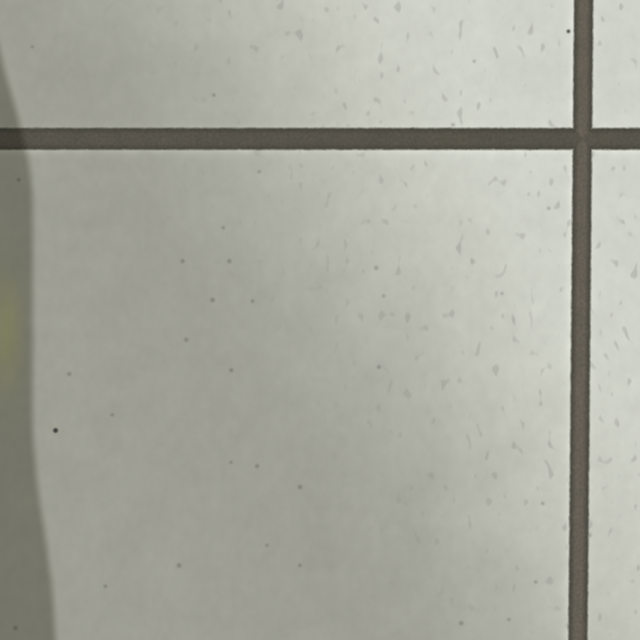
Write a Shadertoy shader that draws this texture.

```glsl
// Pale square floor tiles with dark recessed grout, seen close up.
// A repeating joint distance gives the grout; gradient noise adds stains and
// rough edges, hashed cells add specks, and a soft shadow falls on the left.

#define TILE_PITCH 0.96
#define JOINT_ORIGIN vec2(0.903, 0.783)
#define JOINT_HALF_WIDTH vec2(0.0150, 0.0170)
#define JOINT_LEAN 0.009
#define EDGE_ROUGHNESS 0.0016
#define TILE_DIM vec3(0.620, 0.622, 0.580)
#define TILE_BRIGHT vec3(0.815, 0.825, 0.785)
#define GROUT_DARK vec3(0.285, 0.280, 0.245)
#define GROUT_WORN vec3(0.415, 0.390, 0.350)
#define SHADOW_TINT vec3(0.74, 0.74, 0.71)
#define STAIN_STRENGTH 0.055
#define SPECK_CHANCE 0.16

vec2 hash2(vec2 p) {
    vec3 q = fract(p.xyx * vec3(0.1031, 0.1030, 0.0973));
    q += dot(q, q.yzx + 33.33);
    return fract((q.xx + q.yz) * q.zy);
}

float cornerSlope(vec2 cell, vec2 offset) {
    return dot(hash2(cell) * 2.0 - 1.0, offset);
}

// Gradient noise, roughly -0.7 to 0.7
float gradientNoise(vec2 p) {
    vec2 i = floor(p), f = fract(p), e = vec2(0.0, 1.0);
    vec2 u = f * f * f * (f * (f * 6.0 - 15.0) + 10.0);
    float low = mix(cornerSlope(i, f), cornerSlope(i + e.yx, f - e.yx), u.x);
    float high = mix(cornerSlope(i + e.xy, f - e.xy), cornerSlope(i + e.yy, f - e.yy), u.x);
    return mix(low, high, u.y);
}

float fbm(vec2 p) {
    float sum = 0.0, weight = 0.5;
    for (int k = 0; k < 4; k++) {
        sum += weight * gradientNoise(p);
        p = p * 2.03 + 17.3;
        weight *= 0.55;
    }
    return sum;
}

// At most one round speck per cell, sized in canvas units
float specks(vec2 p, float cells, float chance, float radius, float blur) {
    vec2 cell = floor(p * cells) + 41.0;
    vec2 centre = 0.2 + 0.6 * hash2(cell);
    vec2 traits = hash2(cell + 73.0);
    float r = radius * mix(0.6, 1.2, traits.y);
    float d = length((fract(p * cells) - centre) / cells) - r;
    return step(traits.x, chance) * (1.0 - smoothstep(-blur, blur, d));
}

vec3 tileColor(vec2 p, vec2 tileId) {
    // Light rises toward the upper right
    float light = smoothstep(0.55, 1.25, p.x + 0.55 * p.y + 0.12 * fbm(p * 4.0));
    vec3 color = mix(TILE_DIM, TILE_BRIGHT, light);

    // Cloudy stains, differing from tile to tile
    vec2 s = p + tileId * 7.31;
    color *= 1.0 + STAIN_STRENGTH * (fbm(s * 13.0) + 0.8 * fbm(s * vec2(60.0, 45.0)));

    // Faint scuffs, mostly near the lit side
    float scuff = smoothstep(0.24, 0.5, gradientNoise(s * vec2(72.0, 48.0)));
    color *= 1.0 - 0.10 * scuff * smoothstep(0.5, 1.1, p.x + 0.5 * p.y);
    return color;
}

vec3 groutColor(vec2 p, vec2 jointDist) {
    // Vertical joints are browner and worn along their middle
    float vertical = smoothstep(-0.004, 0.004, jointDist.y - jointDist.x);
    float middle = smoothstep(0.0, 0.011, -min(jointDist.x, jointDist.y));
    float wear = middle * mix(0.45, 0.85, vertical) + 0.25 * fbm(p * 35.0);
    return mix(GROUT_DARK, GROUT_WORN, clamp(wear, 0.0, 1.0))
         * (1.0 + 0.10 * gradientNoise(p * 190.0));
}

void mainImage(out vec4 fragColor, in vec2 fragCoord) {
    vec2 uv = fragCoord / iResolution.y;
    float pixel = 1.0 / iResolution.y;

    // Signed offset and distance to the nearest joint on each axis
    vec2 grid = (uv - JOINT_ORIGIN - vec2(JOINT_LEAN * uv.y, 0.0)) / TILE_PITCH;
    vec2 offset = (fract(grid + 0.5) - 0.5) * TILE_PITCH;
    vec2 jointDist = abs(offset) - JOINT_HALF_WIDTH;
    jointDist += EDGE_ROUGHNESS * (fbm(uv * 55.0) + 0.4 * gradientNoise(uv * 170.0));
    float edge = min(jointDist.x, jointDist.y);

    vec3 tile = tileColor(uv, floor(grid));

    // Pale rims, strongest below and left of the joints
    vec2 rim = exp(-max(jointDist, 0.0) / 0.005) * mix(vec2(0.04), vec2(0.11), step(offset, vec2(0.0)));
    tile += max(rim.x, rim.y) * (0.8 + 0.6 * gradientNoise(uv * 45.0));

    // Small dark pits and fainter dots
    tile *= 1.0 - 0.62 * specks(uv, 5.0, SPECK_CHANCE, 0.0035, 0.0012 + pixel);
    tile *= 1.0 - 0.20 * specks(uv + 0.37, 16.0, SPECK_CHANCE, 0.0026, 0.002 + pixel);

    float tileMask = smoothstep(-0.0012 - pixel, 0.0012 + pixel, edge);
    vec3 color = mix(groutColor(uv, jointDist), tile, tileMask);

    // Curved shadow down the left side, with a faint yellow patch
    float shadowEdge = 0.087 - 0.035 * smoothstep(0.0, 0.35, uv.y)
                     - 0.065 * smoothstep(0.68, 1.02, uv.y);
    float shadow = 1.0 - smoothstep(-0.010, 0.008, uv.x - shadowEdge);
    color *= mix(vec3(1.0), SHADOW_TINT, shadow);
    float patchGlow = exp(-dot((uv - vec2(0.01, 0.48)) * vec2(45.0, 12.0), (uv - vec2(0.01, 0.48)) * vec2(45.0, 12.0)));
    color += shadow * patchGlow * vec3(0.03, 0.03, -0.04);

    fragColor = vec4(clamp(color, 0.0, 1.0), 1.0);
}
```
